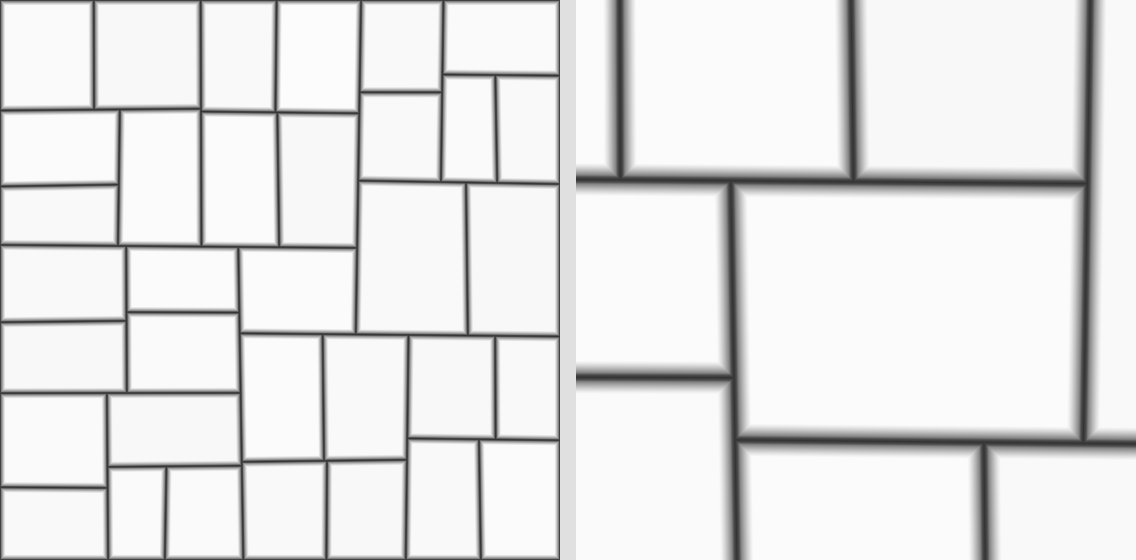
Left, the full canvas; right, a detail of the centre.
Give the GLSL for this pattern, as a WebGL 1 fragment shader.

```glsl
precision highp float;

uniform vec2 u_resolution;

const float INK = 0.28;
const float PAPER_DIM = 0.972;
const float PAPER_BRIGHT = 0.988;
const float MAX_TILT = 0.018;
const float SHADE_WIDTH = 0.0100;

struct Cell {
  vec4 box;    // low corner, high corner
  float id;
  float wall;  // distance to the nearest wall
};

float hash(float id, float salt) {
  return fract(sin(id * 12.9898 + salt * 78.233) * 43758.5453);
}

// Signed distance to a slightly tilted line; "along" is measured from its middle.
float tiltedLine(float across, float along, float id) {
  float slope = (hash(id, 1.0) * 2.0 - 1.0) * MAX_TILT;
  return across - slope * along;
}

// Four arms turning around a central cell.
Cell pinwheel(vec2 p, vec2 lo, vec2 hi) {
  float left = tiltedLine(p.x - lo.x, p.y - hi.y * 0.5, 41.0);
  float right = tiltedLine(p.x - hi.x, p.y - 0.5 - lo.y * 0.5, 42.0);
  float bottom = tiltedLine(p.y - lo.y, p.x - 0.5 - lo.x * 0.5, 43.0);
  float top = tiltedLine(p.y - hi.y, p.x - hi.x * 0.5, 44.0);
  vec4 d = abs(vec4(left, right, bottom, top));

  if (left < 0.0 && top < 0.0) {
    return Cell(vec4(0.0, 0.0, lo.x, hi.y), 4.0, min(d.x, d.w));
  }
  if (top >= 0.0 && right < 0.0) {
    return Cell(vec4(0.0, hi.y, hi.x, 1.0), 5.0, min(d.w, d.y));
  }
  if (right >= 0.0 && bottom >= 0.0) {
    return Cell(vec4(hi.x, lo.y, 1.0, 1.0), 6.0, min(d.y, d.z));
  }
  if (bottom < 0.0 && left >= 0.0) {
    return Cell(vec4(lo.x, 0.0, 1.0, lo.y), 7.0, min(d.z, d.x));
  }
  return Cell(vec4(lo, hi), 1.0, min(min(d.x, d.y), min(d.z, d.w)));
}

// Cuts a cell across its longer side and keeps the half that holds p.
Cell split(Cell cell, vec2 p) {
  vec2 size = cell.box.zw - cell.box.xy;
  vec2 middle = 0.5 * (cell.box.xy + cell.box.zw);
  bool upright = size.x * mix(0.85, 1.18, hash(cell.id, 2.0)) > size.y;
  float ratio = mix(0.4, 0.6, hash(cell.id, 3.0));
  vec2 cut = cell.box.xy + size * ratio;

  float side = upright
    ? tiltedLine(p.x - cut.x, p.y - middle.y, cell.id)
    : tiltedLine(p.y - cut.y, p.x - middle.x, cell.id);
  bool upper = side >= 0.0;

  if (upright) {
    if (upper) cell.box.x = cut.x; else cell.box.z = cut.x;
  } else {
    if (upper) cell.box.y = cut.y; else cell.box.w = cut.y;
  }
  cell.id = cell.id * 2.0 + (upper ? 1.0 : 0.0);
  cell.wall = min(cell.wall, abs(side));
  return cell;
}

Cell subdivide(Cell cell, vec2 p) {
  for (int level = 0; level < 6; level++) {
    vec2 size = cell.box.zw - cell.box.xy;
    float largest = mix(0.034, 0.056, hash(cell.id, 4.0));
    if (size.x * size.y < largest) break;
    cell = split(cell, p);
  }
  return cell;
}

// Dark core inside a soft grey shade that fades into the paper.
float wallTone(float d, float paper) {
  float fade = 1.0 - pow(1.0 - clamp(d / SHADE_WIDTH, 0.0, 1.0), 1.3);
  float core = mix(0.72, 1.0, smoothstep(0.001, 0.003, d));
  return mix(INK, paper, fade) * core;
}

void main() {
  vec2 p = gl_FragCoord.xy / u_resolution;

  Cell cell = subdivide(pinwheel(p, vec2(0.43, 0.402), vec2(0.64, 0.56)), p);

  // The canvas edge is a wall too.
  vec2 edge = min(p, 1.0 - p);
  float d = min(cell.wall, min(edge.x, edge.y));

  float paper = mix(PAPER_DIM, PAPER_BRIGHT, hash(cell.id, 5.0));
  gl_FragColor = vec4(vec3(wallTone(d, paper)), 1.0);
}
```
